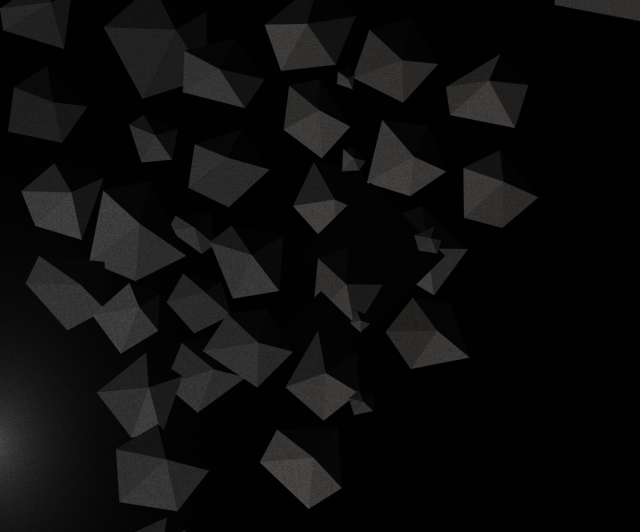
A Shadertoy shader for this background:

```glsl
// Dark faceted rocks tumbling through black space beside a dim glow at the left.

float hash(vec2 p) {
    return fract(sin(dot(p, vec2(127.1, 311.7))) * 43758.5);
}

float cross2(vec2 a, vec2 b) {
    return a.x * b.y - a.y * b.x;
}

// Corner of a five-sided rock, counter-clockwise, for a unit radius
vec2 corner(float i, vec2 seed) {
    float k = mod(i, 5.0);
    float angle = 1.2566 * (k + 0.55 * hash(seed + k)) + 6.2832 * hash(seed + 9.3);
    return mix(0.88, 1.12, hash(seed + k + 21.7)) * vec2(cos(angle), sin(angle));
}

// Paints one rock whose facets meet at an inner apex, lit from the lower left
void drawRock(inout vec3 color, vec2 p, vec2 center, float radius, vec2 seed, float light) {
    vec2 q = (p - center) / radius;
    if (dot(q, q) > 1.6) return;
    float blur = 0.8 / (iResolution.y * radius);
    vec2 apex = vec2(0.15, 0.15) + 0.3 * (vec2(hash(seed + 3.1), hash(seed + 5.7)) - 0.5);
    float outline = -1.0, toneSum = 0.0, weightSum = 0.0001;
    vec2 a = corner(0.0, seed);
    for (int i = 0; i < 5; i++) {
        vec2 b = corner(float(i + 1), seed);
        vec2 edge = normalize(b - a);
        outline = max(outline, -cross2(edge, q - a));

        float wedge = min(cross2(normalize(a - apex), q - apex),
                          -cross2(normalize(b - apex), q - apex));
        float weight = smoothstep(-blur, blur, wedge);
        vec2 facing = normalize(0.5 * (a + b) - apex);
        float lit = 0.5 + 0.5 * dot(facing, vec2(-0.6, -0.8));
        float tone = mix(0.012, 0.19, smoothstep(0.1, 0.95, lit));
        tone *= mix(0.82, 1.18, hash(seed + float(i) + 40.0));
        toneSum += weight * tone;
        weightSum += weight;
        a = b;
    }
    float tone = light * toneSum / weightSum;
    vec3 stone = tone * mix(vec3(1.0), vec3(1.03, 1.0, 0.97), smoothstep(0.2, 0.8, p.x));
    color = mix(color, stone, smoothstep(blur, -blur, outline));
}

// Diamond-shaped shadowed rock
void drawHollow(inout vec3 color, vec2 p, vec2 center, vec2 size) {
    vec2 q = abs(p - center) / size;
    float blur = 1.0 / (iResolution.y * min(size.x, size.y));
    color = mix(color, vec3(0.01), smoothstep(blur, -blur, q.x + q.y - 1.0));
}

void mainImage(out vec4 fragColor, in vec2 fragCoord) {
    vec2 p = fragCoord / iResolution.y;
    p.x *= 1.2 * iResolution.y / iResolution.x;

    // Black space and the glow
    float glowDistance = length((p - vec2(-0.01, 0.165)) * vec2(1.0, 0.75));
    vec3 color = vec3(0.004);
    color += 0.26 * exp(-12.5 * glowDistance);
    color += 0.025 * exp(-16.0 * glowDistance * glowDistance);

    // Rocks behind the middle of the pile
    for (int i = 0; i < 3; i++) {
        float k = float(i);
        vec2 center = vec2(0.362 + 0.012 * k, 0.57 - 0.134 * k);
        drawRock(color, p, center, 0.045 + 0.014 * k, vec2(k, 70.0), 0.95);
    }

    // Swaying columns of rocks, stepped in threes, shorter toward the right
    for (int r = 0; r < 7; r++) {
        float row = float(r);
        if (r == 3) drawHollow(color, p, vec2(0.695, 0.519), vec2(0.14, 0.138));
        if (r == 4) drawHollow(color, p, vec2(0.602, 0.375), vec2(0.08, 0.078));
        for (int c = 0; c < 6; c++) {
            float column = float(c);
            float odd = mod(column, 2.0);
            float count = mix(4.0, 7.0 - 0.33 * (column - 1.0) * (column - 1.0), odd);
            if (row >= count) continue;
            float sway = (c == 1 ? 0.03 : -0.03) * cos(1.15 * row);
            float sag = c == 3 ? 0.0 : 0.03 * sin(0.65 * row);
            float top = 0.977 - 0.058 * mod(column, 3.0) - 0.036 * floor(column / 3.0);
            vec2 center = vec2(0.102 + 0.168 * column + sway, top - 0.162 * row - sag);
            float radius = 0.08 + 0.03 * cos(2.75 * row) * odd / max(column, 1.0);
            float light = mix(1.12, 0.72, smoothstep(0.6, 1.0, center.y - 0.12 * column + 0.12));
            light *= mix(0.85, 1.12, hash(vec2(column, row) + 29.0));
            drawRock(color, p, center, radius, vec2(column, row), light);
        }
    }

    // Small shards falling down the right side of the pile
    for (int i = 0; i < 5; i++) {
        float k = float(i);
        float kick = 0.14 * exp(-4.0 * (k - 2.0) * (k - 2.0));
        vec2 center = vec2(0.648 + 0.008 * k + kick, 0.852 - 0.152 * k);
        float radius = mix(0.018, 0.028, hash(vec2(k, 4.0)));
        drawRock(color, p, center, radius, vec2(k, 50.0), 1.0);
    }

    // Edge of a slab in the upper right corner
    float slab = min(p.y - 0.99 + 0.19 * (p.x - 1.044), p.x - 1.04);
    float pixel = 1.0 / iResolution.y;
    color = mix(color, vec3(0.19, 0.183, 0.178), smoothstep(-pixel, pixel, slab));

    // Fine stone grain
    float grain = hash(floor(p * 420.0)) - 0.5;
    color *= 1.0 + 0.2 * grain;
    fragColor = vec4(max(color, 0.0), 1.0);
}
```
